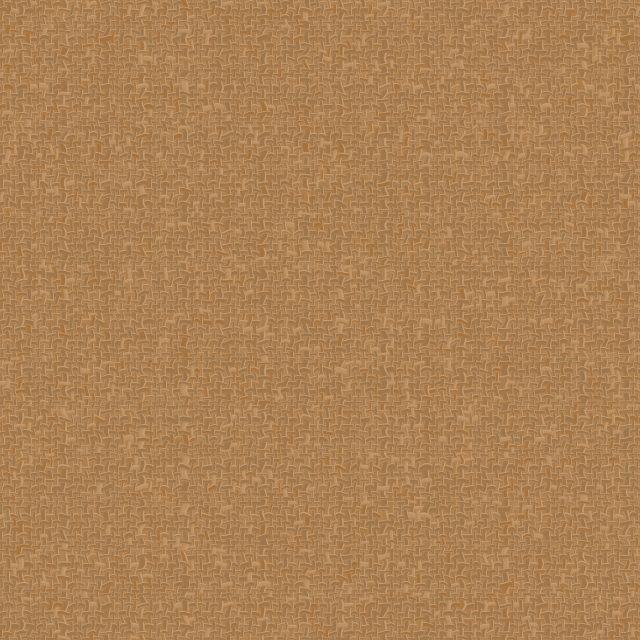
Give the GLSL for this texture, as a Shadertoy shader.

```glsl
const float CELLS = 106.0;        // weave crossings across the canvas
const float HALF_WIDTH = 0.325;   // mean strand half width, in cells
const float WIDTH_SPREAD = 0.12;
const float BOW = 0.30;           // arch of each strand
const float TILT = 0.24;          // random slant of each strand
const float WARP = 0.27;          // uneven spacing of rows and columns, in cells
const float RIPPLE = 0.10;        // fine bending of the grid
const vec2 BANDS = vec2(16.0, 13.5); // repeats of the uneven yarn
const int SAMPLES = 3;            // samples per pixel side

const vec3 CORE = vec3(0.620, 0.463, 0.300);
const vec3 TAN = vec3(0.700, 0.533, 0.352);
const vec3 STRAW = vec3(0.772, 0.612, 0.440);
const vec3 RUST = vec3(0.645, 0.440, 0.225);

float hash(vec2 p) {
    vec3 q = fract(vec3(p.xyx) * 0.1031);
    q += dot(q, q.yzx + 33.33);
    return fract((q.x + q.y) * q.z);
}

// Layered sines crowd and spread rows and columns, then ripple them
vec2 bendGrid(vec2 uv) {
    vec2 w = uv * BANDS * 6.2832;
    vec2 spacing = sin(w) + 0.6 * sin(w * 2.0 + vec2(1.3, 0.4));
    vec2 fine = sin(w.yx * 2.3 + vec2(0.4, 2.1)) + sin(w.yx * 1.1 + w * 0.5);
    return uv * CELLS + WARP * spacing + RIPPLE * fine;
}

// Distance inside a strand; q.x runs along it and q.y across it
float strandDepth(vec2 id, vec2 q, bool flatWay, out float side) {
    float r = hash(id);
    float arch = flatWay ? BOW : BOW * (1.6 * hash(id + 17.0) - 0.8);
    float halfWidth = HALF_WIDTH + WIDTH_SPREAD * (r - 0.5);
    float d = q.y + arch * (q.x * q.x - 0.08);
    d += TILT * (hash(id + 41.0) - 0.5) * q.x;
    side = d / halfWidth;
    return halfWidth - abs(d);
}

// Dark body, pale rim, and a rusty lower edge on some strands
vec3 strandColor(vec2 id, float depth, float side, float band, float aa) {
    float r = hash(id + 73.0);
    vec3 body = mix(CORE, TAN, 0.7 * smoothstep(0.60, 1.0, r + 0.08 * band));
    body = mix(body, STRAW, 0.6 * step(0.93, r));
    body = mix(body, RUST, 0.6 * step(0.90, hash(id + 91.0)));
    vec3 rim = mix(TAN, STRAW, smoothstep(-0.9, 0.3, side + 0.15 * band));
    float rusty = smoothstep(0.1, 0.8, -side) * step(0.60, hash(id + 57.0));
    rim = mix(rim, RUST, 0.6 * rusty);
    float rimWidth = mix(0.11, 0.18, r);
    return mix(rim, body, smoothstep(rimWidth - aa, rimWidth + aa, depth));
}

vec3 weave(vec2 uv, float aa) {
    vec2 p = bendGrid(uv);
    vec2 cell = floor(p);
    vec2 f = p - cell - 0.5;
    bool flatWay = mod(cell.x + cell.y, 2.0) < 0.5;
    vec2 q = flatWay ? f : f.yx;
    vec2 wave = sin(uv * BANDS * 6.2832 + vec2(0.6, 2.0));
    float band = 0.6 * wave.x + 0.6 * wave.y;

    // The strand below belongs to the neighbour where it lies on top
    float s = q.y < 0.0 ? -1.0 : 1.0;
    vec2 underId = cell + (flatWay ? vec2(0.0, s) : vec2(s, 0.0));
    float overSide, underSide;
    float over = strandDepth(cell, q, flatWay, overSide);
    float under = strandDepth(underId, vec2(q.y - s, q.x), !flatWay, underSide);

    vec3 col = mix(TAN, RUST, 0.10 + 0.30 * hash(cell + 7.0));
    vec3 low = strandColor(underId, under, underSide, band, aa);
    col = mix(col, low, smoothstep(-aa, aa, under));

    // Contact shadow beside the upper strand
    float shadow = 1.0 - smoothstep(0.0, 0.13, -over);
    col = mix(col, RUST, 0.40 * shadow);
    vec3 high = strandColor(cell, over, overSide, band, aa);
    return mix(col, high, smoothstep(-aa, aa, over));
}

void mainImage(out vec4 fragColor, in vec2 fragCoord) {
    float aa = 0.5 * CELLS / (iResolution.y * float(SAMPLES)) + 0.01;
    vec3 sum = vec3(0.0);
    for (int j = 0; j < SAMPLES; j++) {
        for (int i = 0; i < SAMPLES; i++) {
            vec2 offset = (vec2(i, j) + 0.5) / float(SAMPLES) - 0.5;
            sum += weave((fragCoord + offset) / iResolution.y, aa);
        }
    }
    fragColor = vec4(sum / float(SAMPLES * SAMPLES), 1.0);
}
```
